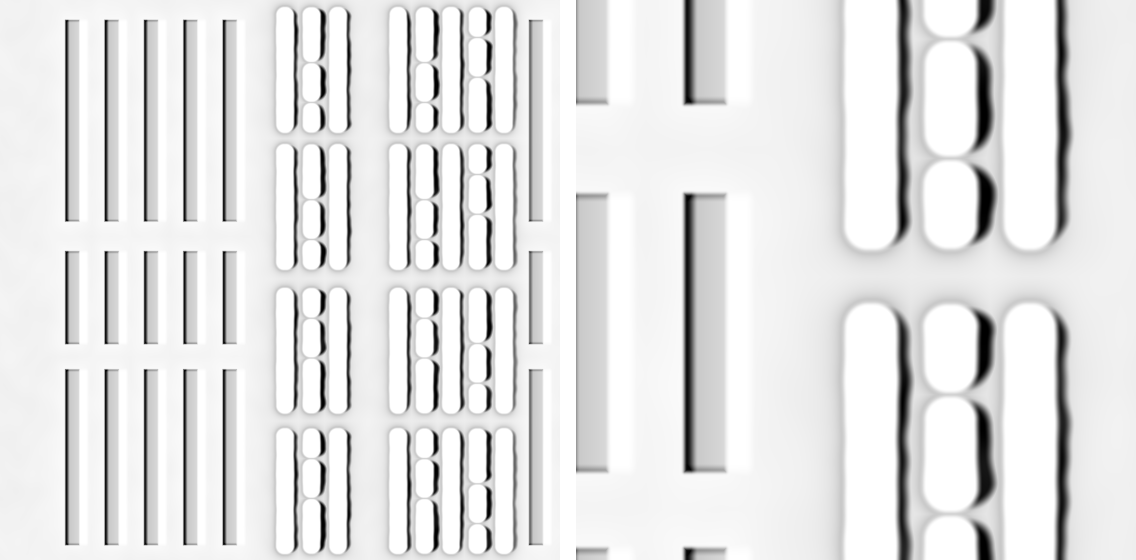
Left, the full canvas; right, a detail of the centre.
Give the GLSL for this texture map, as a three.js fragment shader.

```glsl
varying vec2 vUv;

float roundBox(vec2 p, vec2 halfSize, float radius) {
  vec2 q = abs(p) - halfSize + radius;
  return length(max(q, 0.0)) + min(max(q.x, q.y), 0.0) - radius;
}

float inside(float d, float blur) {
  return 1.0 - smoothstep(-blur, blur, d);
}

// Layered sines, roughly -1 to 1
float wobble(float t, float seed) {
  return 0.5 * sin(t * 0.55 + seed * 2.3) + 0.3 * sin(t * 1.27 + seed * 4.1)
       + 0.2 * sin(t * 2.6 + seed * 1.7);
}

float mottle(vec2 p) {
  return sin(p.x * 0.31 + 1.6 * sin(p.y * 0.23)) * sin(p.y * 0.37 + 1.3 * sin(p.x * 0.19));
}

// Recessed slots: six columns of three lengths
float drawSlots(vec2 p, float tone) {
  float recess = 1.0;
  float cover = 0.0;
  float glow = 0.0;
  for (float col = 0.0; col < 6.0; col++) {
    bool last = col > 4.5;
    float left = last ? 94.4 : 11.6 + 7.03 * col;
    for (float row = 0.0; row < 3.0; row++) {
      vec2 span = row < 0.5 ? vec2(2.6, 34.1) : row < 1.5 ? vec2(38.5, 55.2) : vec2(60.4, 96.5);
      vec2 q = p - vec2(left + 1.3, 0.5 * (span.x + span.y));
      vec2 halfSize = vec2(1.3, 0.5 * (span.y - span.x));
      float d = roundBox(q, halfSize, 0.1);
      float across = q.x + 1.3;
      float rim = halfSize.y - abs(q.y);
      float value = mix(last ? 0.4 : 0.03, 0.76, smoothstep(0.2, 0.9, across)) + 0.035 * across;
      value -= 0.3 * (1.0 - smoothstep(0.0, 0.6, rim));
      float mask = inside(d, 0.24);
      recess = mix(recess, max(value, 0.02), mask);
      cover = max(cover, mask);
      // Pale surround with a brighter strip along the right side
      float strip = smoothstep(2.4, 2.8, across) * (1.0 - smoothstep(3.7, 4.6, across));
      glow = max(glow, 0.6 * exp(-max(d, 0.0) * 0.45));
      glow = max(glow, strip * smoothstep(-0.8, 0.6, rim));
    }
  }
  return mix(mix(tone, 1.0, glow), recess, cover);
}

// Raised pills: groups of three and five columns, four rows
float drawPills(vec2 p, float tone) {
  float shade = tone;
  float cover = 0.0;
  for (float col = 0.0; col < 8.0; col++) {
    float index = col < 2.5 ? col : col - 3.0;
    float centre = (col < 2.5 ? 50.9 : 71.1) + 4.73 * index;
    bool split = mod(index, 2.0) > 0.5;
    for (float row = 0.0; row < 4.0; row++) {
      float base = 1.0 + 25.07 * row + (row == 2.0 ? 0.6 : 0.0);
      float seed = col * 1.9 + row * 3.7;
      vec2 q = p - vec2(centre, base);

      // Odd columns break into long, middle and short segments
      bool longFirst = (row < 1.5) == (index < 2.0);
      if (!longFirst) q.y = 22.6 - q.y;
      vec2 span = vec2(0.0, 22.6);
      if (split) span = q.y < 10.0 ? vec2(0.0, 10.0) : q.y < 17.1 ? vec2(10.0, 17.1) : vec2(17.1, 22.6);
      q.y -= 0.5 * (span.x + span.y);
      float halfHeight = 0.5 * (span.y - span.x) - (split ? 0.06 : 0.0);

      float wave = wobble(p.y, seed);
      float d = roundBox(q, vec2(1.62 + 0.06 * wave, halfHeight), 1.45);
      cover = max(cover, inside(d, 0.25));

      // Soft contact shade on all sides, dark uneven shadow to the right
      float gap = max(d, 0.0);
      float contact = 0.07 * exp(-gap * 0.7) + 0.17 * exp(-gap * 2.6);
      float shift = (split ? 0.86 : 0.58) + 0.2 * wave;
      float shadow = inside(roundBox(q - vec2(shift, 0.0), vec2(1.6, halfHeight - 0.45), 1.4), 0.36);
      float strength = (split ? 0.98 : 0.9) - 0.1 * wobble(p.y * 0.7, seed + 5.0);
      if (col > 6.5) strength *= 0.55;
      shade = min(shade, (tone - contact) * (1.0 - min(strength, 1.0) * shadow));
    }
  }
  return mix(shade, 1.0, cover);
}

void main() {
  vec2 p = vUv * 100.0; // percent of the canvas
  float tone = 0.947 + 0.007 * mottle(p) + 0.004 * mottle(p.yx * 2.3);
  tone = drawSlots(p, tone);
  tone = drawPills(p, tone);
  gl_FragColor = vec4(vec3(clamp(tone, 0.0, 1.0)), 1.0);
}
```
